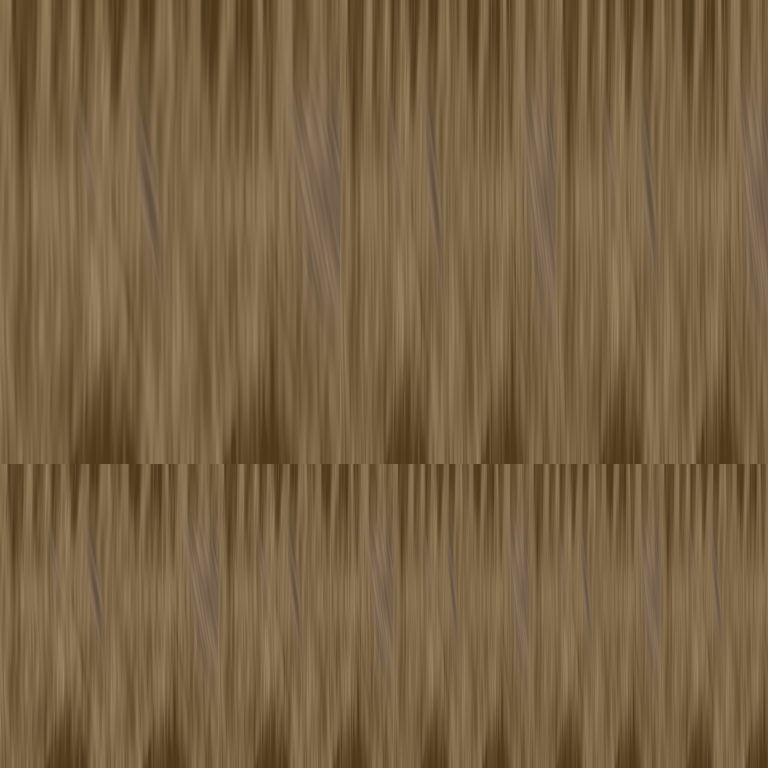
This texture is drawn by a Shadertoy shader. Its source:

```glsl
const vec3 DEEP_BROWN = vec3(0.31, 0.225, 0.105);
const vec3 HONEY = vec3(0.485, 0.393, 0.265);
const vec3 PALE_GOLD = vec3(0.64, 0.55, 0.415);
const vec3 ASH = vec3(0.50, 0.415, 0.335);
const float ROW_SPLIT = 0.396;

float hash(vec2 p) {
    vec3 q = fract(vec3(p.xyx) * 0.1031);
    q += dot(q, q.yzx + 33.33);
    return fract((q.x + q.y) * q.z);
}

float noise(vec2 p) {
    vec2 cell = floor(p), f = fract(p);
    f = f * f * (3.0 - 2.0 * f);
    float low = mix(hash(cell), hash(cell + vec2(1, 0)), f.x);
    float high = mix(hash(cell + vec2(0, 1)), hash(cell + vec2(1, 1)), f.x);
    return mix(low, high, f.y);
}

// Soft-edged interval from a to b
float band(float x, float a, float b, float soft) {
    return smoothstep(a - soft, a + soft, x) * (1.0 - smoothstep(b - soft, b + soft, x));
}

// Left edge and width of the tile holding x
vec2 findTile(float x, float widths[5]) {
    float left = 0.0;
    for (int i = 0; i < 4; i++) {
        if (x < left + widths[i]) return vec2(left, widths[i]);
        left += widths[i];
    }
    return vec2(left, widths[4]);
}

// Stretched noise octaves, faded out where finer than a pixel
float strands(vec2 p, float pixel) {
    float sum = 0.0, frequency = 19.0, weight = 0.15;
    for (int i = 0; i < 4; i++) {
        float visible = 1.0 - smoothstep(0.8, 1.7, frequency * pixel);
        float stretch = 2.0 + 1.7 * float(i);
        sum += weight * visible * (noise(vec2(p.x * frequency, p.y * stretch + float(i) * 19.0)) - 0.5);
        frequency *= 2.0;
        weight *= 1.32;
    }
    return sum;
}

// Alternating dark streaks that taper downward from the top
float rootShade(vec2 p) {
    float bend = 2.6 * noise(vec2(p.x * 7.0, p.y * 0.8));
    float streak = 0.30 + 0.30 * sin(p.x * 69.0 + bend + 1.2)
                 + 0.40 * noise(vec2(p.x * 46.0, p.y * 1.4 + 9.0));
    float depth = 0.60 + 0.20 * noise(vec2(p.x * 13.0, 4.0));
    float fade = smoothstep(depth - 0.12, 1.02, p.y);
    float threshold = mix(0.50, 0.20, fade);
    return smoothstep(threshold, threshold + 0.42, streak) * sqrt(fade);
}

// Shadow of the under-layer and its sharp left crease
float baseShade(vec2 p, float left, float fray) {
    float x = (p.x - left) / 0.19;
    float wedge = band(x, 1.1 * p.y + 0.02, 1.0 - 0.2 * p.y, 0.06 + 0.35 * p.y);
    wedge *= 1.0 - smoothstep(-0.04, 0.30, p.y + fray * 0.12);
    float crease = band(x, -0.05, 0.03, 0.05) * (1.0 - smoothstep(0.12, 0.5, p.y));
    float gap = band(x + 1.1 * (p.y - 0.4), 0.80, 0.86, 0.06) * band(p.y, 0.2, 0.55, 0.12);
    return 0.46 * wedge + 0.18 * crease + 0.20 * gap;
}

// Cool grey patches, slim beside the locks and wide at the right edge
float ashMask(vec2 p) {
    float lean = p.x + 0.14 * (p.y - 0.6);
    float slim = band(lean, 0.25, 0.28, 0.018) * band(p.y, 0.58, 0.76, 0.07);
    float middle = band(lean, 0.41, 0.46, 0.022) * band(p.y, 0.42, 0.76, 0.12);
    float edge = band(lean, 0.87, 1.2, 0.035) * band(p.y, 0.32, 0.80, 0.14);
    return max(max(0.8 * slim, middle), edge);
}

vec3 hair(vec2 p, float pixel) {
    float ash = ashMask(p);
    float wave = 0.012 * (noise(vec2(p.x * 5.0, p.y * 3.0)) - 0.5);
    vec2 flow = vec2(p.x + wave, p.y);

    // Straight strands, crossed by slanted ones in the grey patches
    float slanted = strands(vec2(p.x + 0.24 * p.y + 3.0, p.y), pixel);
    float fiber = mix(strands(flow, pixel), slanted, 0.8 * ash);

    float tone = 0.515 + fiber;
    tone += 0.16 * (noise(vec2(flow.x * 10.0, p.y * 1.5 + 3.0)) - 0.5);
    tone -= 0.48 * rootShade(flow) * (1.0 - 0.5 * smoothstep(0.85, 0.92, p.x));
    tone += 0.07 * smoothstep(0.65, 1.0, p.y);

    // Two locks with golden crowns above shaded bases
    for (int i = 0; i < 2; i++) {
        float left = mix(0.21, 0.66, float(i));
        tone -= baseShade(p, left, fiber);
        tone += 0.08 * band(p.x, left + 0.05, left + 0.13, 0.03) * band(p.y, 0.26, 0.62, 0.1);
    }

    tone = clamp(tone, 0.0, 1.0);
    vec3 color = mix(DEEP_BROWN, HONEY, min(2.0 * tone, 1.0));
    color = mix(color, PALE_GOLD, max(2.0 * tone - 1.0, 0.0));
    return mix(color, ASH * (0.66 + 0.62 * tone), 0.8 * ash);
}

vec3 panel(vec2 uv, float pixel) {
    bool upper = uv.y > ROW_SPLIT;
    vec2 tile = upper ? findTile(uv.x, float[5](0.443, 0.28, 0.28, 0.28, 0.28))
                      : findTile(uv.x, float[5](0.284, 0.228, 0.177, 0.17, 0.17));
    float v = upper ? (uv.y - ROW_SPLIT) / (1.0 - ROW_SPLIT) : uv.y / ROW_SPLIT;
    return hair(vec2((uv.x - tile.x) / tile.y, v), pixel / tile.y);
}

void mainImage(out vec4 fragColor, in vec2 fragCoord) {
    // Four samples smooth strands and seams
    vec3 color = vec3(0.0);
    for (int i = 0; i < 4; i++) {
        vec2 offset = vec2(i % 2, i / 2) * 0.5 - 0.25;
        color += panel((fragCoord + offset) / iResolution.xy, 1.0 / iResolution.x);
    }
    fragColor = vec4(color * 0.25, 1.0);
}
```
